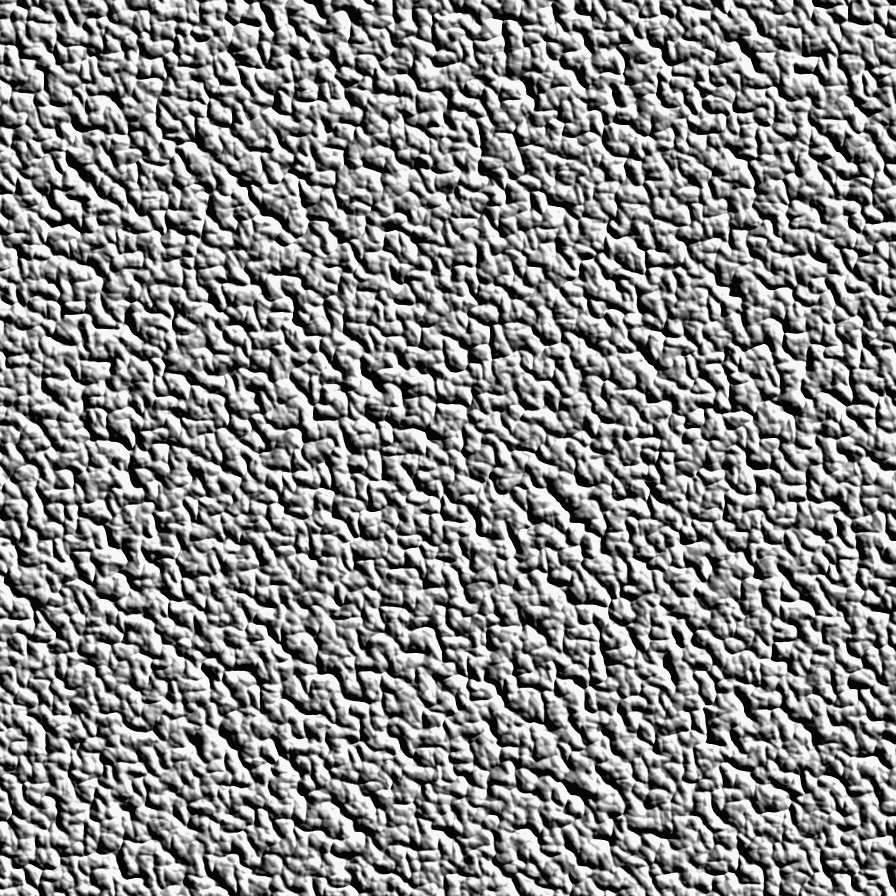
Reproduce this texture map procedurally as a WebGL 2 fragment shader.

```glsl
#version 300 es
precision highp float;
// Embossed gravel: tightly packed small grains lit from the upper right.
// Softly joined cellular domes, with bent outlines, form a relief whose
// slope along the light direction gives the grey shade.

uniform vec2 u_resolution;
out vec4 fragColor;

vec4 hash4(vec2 cell) {
    vec4 p = fract(cell.xyxy * vec4(0.1031, 0.1030, 0.0973, 0.1099));
    p += dot(p, p.wzxy + 33.33);
    return fract((p.xxyz + p.yzzw) * p.zywx);
}

// Depth below the grain tops: a smooth minimum of nearby paraboloids.
float grainDepth(vec2 p) {
    vec2 cell = floor(p);
    float sum = 0.0;
    for (int y = -1; y <= 1; y++) {
        for (int x = -1; x <= 1; x++) {
            vec2 id = cell + vec2(x, y);
            vec4 rnd = hash4(id);
            vec2 toCenter = id + 0.5 + 0.9 * (rnd.xy - 0.5) - p;
            float steepness = mix(0.75, 1.5, rnd.z);
            float depth = steepness * dot(toCenter, toCenter) + 0.12 * rnd.w;
            sum += exp(-16.0 * depth);
        }
    }
    return -log(sum) / 16.0;
}

// Layered sines make the outlines of the grains irregular.
vec2 bend(vec2 p) {
    vec2 q = p + 0.16 * sin(p.yx * vec2(2.3, 2.7) + p.xy * vec2(1.1, -0.8));
    return q + 0.07 * sin(q.yx * vec2(5.3, 4.7) + q.xy * vec2(-2.9, 3.1));
}

// Grains with smaller chips on their faces.
float relief(vec2 p) {
    return grainDepth(bend(p)) + 0.22 * grainDepth(p * 1.9 + 17.3);
}

void main() {
    vec2 uv = gl_FragCoord.xy / u_resolution;

    // First axis points to the light; grains stretch a little along the second.
    vec2 axes = vec2(uv.x + uv.y, uv.x - uv.y) * 0.7071;
    vec2 p = axes * vec2(60.0, 56.0) + 80.0;

    // The sampling distance also softens the creases.
    vec2 towardLight = vec2(0.1, 0.0);
    float ahead = relief(p + towardLight);
    float behind = relief(p - towardLight);
    float slope = (ahead - behind) / 0.2;

    // Deep gaps are a little darker than the faces.
    float gap = smoothstep(0.15, 0.5, 0.5 * (ahead + behind));
    float shade = 0.6 + 0.76 * slope - 0.12 * gap;
    fragColor = vec4(vec3(clamp(shade, 0.02, 0.97)), 1.0);
}
```
